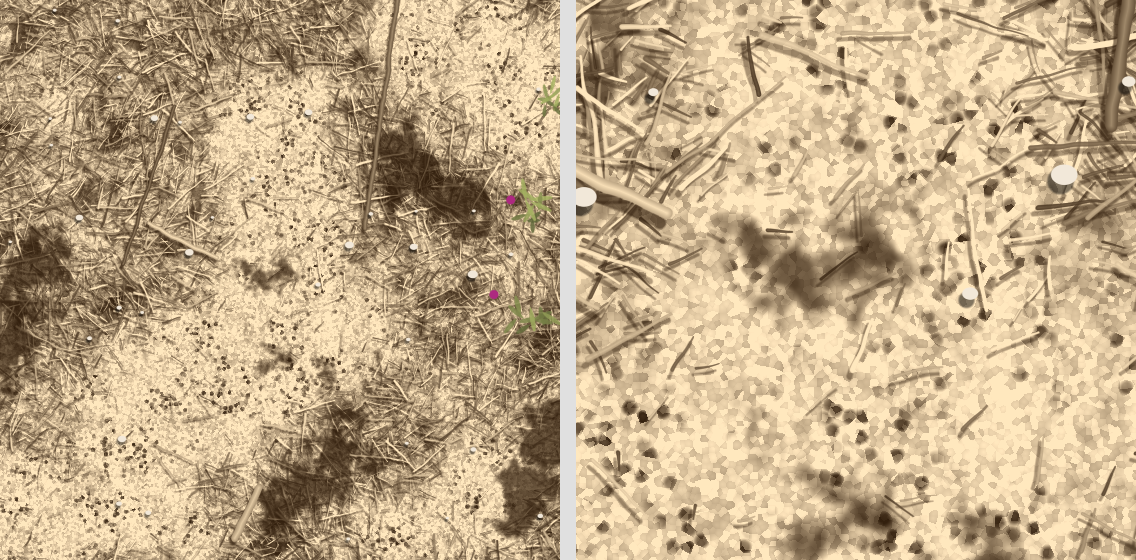
Left, the full canvas; right, a detail of the centre.
Write a Shadertoy shader that draws this texture.

```glsl
const vec3 EARTH = vec3(0.20, 0.125, 0.055);
const vec3 SAND = vec3(0.98, 0.88, 0.72);
const vec3 SHELL = vec3(0.95, 0.91, 0.85);
const vec3 LEAF = vec3(0.56, 0.60, 0.33);
const vec3 PETAL = vec3(0.68, 0.16, 0.50);
const vec2 SHIFT = vec2(-0.0022, -0.0038);

vec2 hash2(vec2 p) {
  vec3 q = fract(p.xyx * vec3(0.1031, 0.1030, 0.0973));
  q += dot(q, q.yzx + 33.33);
  return fract((q.xx + q.yz) * q.zy);
}

// Layered, bent sines: soft blotches
float waves(vec2 p) {
  float sum = 0.0, amp = 0.55;
  for (int i = 0; i < 4; i++) {
    p = mat2(0.8, 0.6, -0.6, 0.8) * p * 1.75 + 2.3;
    sum += amp * sin(p.x + 1.4 * sin(p.y)) * cos(0.7 * p.y + sin(p.x * 0.6));
    amp *= 0.72;
  }
  return sum;
}

// Cellular noise: distance to the nearest seed, and its random value
vec2 cellular(vec2 p) {
  vec2 best = vec2(9.0, 0.0);
  for (int k = 0; k < 9; k++) {
    vec2 id = floor(p) + vec2(k % 3, k / 3) - 1.0, h = hash2(id);
    float d = length(id + h - p);
    if (d < best.x) best = vec2(d, fract(h.x * 7.3 + h.y * 3.1));
  }
  return best;
}

// x: distance to a segment, y: position along it
vec2 segment(vec2 p, vec2 a, vec2 b) {
  vec2 ab = b - a;
  float t = clamp(dot(p - a, ab) / dot(ab, ab), 0.0, 1.0);
  return vec2(length(p - a - ab * t), t);
}

float cover(float d, float px) {
  return 1.0 - smoothstep(-0.8 * px, 0.8 * px, d);
}

// 0 on open sand, 1 in dense straw
float litter(vec2 p) {
  float d = segment(p, vec2(0.50, 0.76), vec2(0.50, 0.48)).x;
  d = min(d, segment(p, vec2(0.55, 0.42), vec2(0.24, 0.24)).x - 0.03);
  d = min(d, segment(p, vec2(0.02, 0.10), vec2(0.28, 0.08)).x + 0.02);
  d = min(d, segment(p, vec2(0.80, 0.92), vec2(1.0, 0.82)).x - 0.01);
  d = min(d, segment(p, vec2(0.72, 0.03), vec2(0.90, 0.15)).x + 0.04);
  float patchy = clamp(0.72 + 0.5 * waves(p * 8.0 + 3.0), 0.25, 1.0);
  return smoothstep(0.06, 0.19, d + 0.05 * waves(p * 10.0)) * patchy;
}

// Broad, ragged shadow pools
float pools(vec2 p) {
  float d = segment(p, vec2(0.00, 0.36), vec2(0.07, 0.54)).x;
  d = min(d, segment(p, vec2(0.69, 0.73), vec2(0.83, 0.63)).x);
  d = min(d, segment(p, vec2(0.50, 0.09), vec2(0.62, 0.20)).x);
  d = min(d, segment(p, vec2(0.93, 0.10), vec2(1.00, 0.24)).x);
  d = min(d, segment(p, vec2(0.45, 0.39), vec2(0.57, 0.33)).x + 0.035);
  d = min(d, segment(p, vec2(0.44, 0.50), vec2(0.51, 0.51)).x + 0.035);
  return smoothstep(0.065, 0.015, d + 0.045 * waves(p * 26.0));
}

float groundTone(vec2 p, float dense) {
  vec2 grain = cellular(p * 250.0), crumb = cellular(p * 130.0);
  float blotch = waves(p * 24.0);
  float sand = 0.93 + 0.09 * blotch + 0.36 * (grain.y - 0.5) - 0.08 * grain.x;
  float speckle = smoothstep(-0.4, 0.5, waves(p * 17.0 + 5.0));
  sand -= 0.65 * speckle * smoothstep(0.62, 0.85, crumb.y) * smoothstep(0.8, 0.3, crumb.x);
  float mulch = 0.11 + 0.25 * blotch + 0.65 * crumb.y + 0.25 * grain.y;
  float shade = smoothstep(0.2, 0.65, waves(p * 19.0 + 1.7)) * (0.12 + 0.65 * dense);
  return mix(sand, mulch, dense * 0.85) * (1.0 - shade);
}

// One grid of scattered stems, each casting a small shadow
float strawLayer(float tone, vec2 p, float cells, float width, float px) {
  for (int k = 0; k < 9; k++) {
    vec2 id = floor(p * cells) + vec2(k % 3, k / 3) - 1.0;
    vec2 h = hash2(id + cells * 3.7), g = hash2(id + cells * 5.1 + 40.0);
    vec2 mid = (id + h) / cells;
    if (g.x > 0.03 + 0.80 * litter(mid)) continue;
    float angle = 2.5 * fract(h.x * 17.0 + g.y) - 1.45 + 0.8 * sin(mid.x * 6.0 + mid.y * 9.0);
    vec2 reach = vec2(cos(angle), sin(angle)) * mix(0.3, 0.9, h.y) / cells;
    float w = width * mix(0.6, 1.4, g.y);
    float shadow = cover(segment(p - SHIFT, mid - reach, mid + reach).x - w, px * 1.6);
    vec2 s = segment(p, mid - reach, mid + reach);
    float stem = cover(s.x - w * (1.0 - 0.5 * s.y), px);
    float bright = mix(0.18, 1.16, fract(g.y * 13.0 + h.x * 5.0)) - 0.12 * s.x / w;
    tone = mix(tone * (1.0 - 0.42 * shadow), bright, stem * 0.9);
  }
  return tone;
}

float stalk(float tone, vec2 p, vec2 a, vec2 b, float w, float bright, float px) {
  float shadow = cover(segment(p - 1.6 * SHIFT, a, b).x - w, px * 2.0);
  float d = segment(p, a, b).x;
  return mix(tone * (1.0 - 0.6 * shadow), bright - 0.25 * d / w, cover(d - w, px));
}

vec3 pebbles(vec3 col, vec2 p, float cells, float px) {
  vec2 id = floor(p * cells), h = hash2(id + 71.0), g = hash2(id + 13.0);
  vec2 q = p - (id + 0.25 + 0.5 * h) / cells;
  float r = mix(0.003, 0.009, g.y * g.y), on = step(g.x, 0.12);
  col *= 1.0 - 0.5 * on * cover(length(q - SHIFT) - r, px * 2.0);
  return mix(col, SHELL, on * cover(length(q * vec2(1.0, 1.3)) - r, px));
}

vec3 sprig(vec3 col, vec2 p, vec2 root, float size, float px) {
  for (int i = 0; i < 11; i++) {
    vec2 h = hash2(vec2(i, 9.0) + floor(root * 90.0));
    float angle = 0.571 * (float(i) + h.x);
    vec2 base = root + (h - 0.5) * size, tip = vec2(cos(angle), sin(angle));
    vec2 s = segment(p, base, base + tip * size * (0.4 + 0.5 * h.y));
    float w = size * 0.22 * s.y * (1.15 - s.y) + 0.0008;
    col = mix(col, LEAF * mix(0.6, 1.25, h.y), 0.85 * cover(s.x - w, px));
  }
  return col;
}

void mainImage(out vec4 fragColor, in vec2 fragCoord) {
  float px = 1.0 / iResolution.y;
  vec2 p = fragCoord * px;
  // Ground, then crooked straw from fine to coarse
  float tone = groundTone(p, litter(p));
  vec2 bent = p + 0.003 * vec2(waves(p * 16.0), waves(p * 16.0 + 8.0));
  for (float n = 0.0; n < 8.0; n++)
    tone = strawLayer(tone, bent, 72.0 * pow(0.81, n), 0.0009 + 0.0001 * n, px);
  tone *= 1.0 - 0.72 * pools(p);
  // Long stalks and driftwood
  tone = stalk(tone, bent, vec2(0.712, 1.01), vec2(0.652, 0.59), 0.004, 0.5, px);
  tone = stalk(tone, bent, vec2(0.312, 0.81), vec2(0.22, 0.53), 0.003, 0.4, px);
  tone = stalk(tone, bent, vec2(0.265, 0.6), vec2(0.387, 0.54), 0.0035, 0.9, px);
  tone = stalk(tone, bent, vec2(0.465, 0.13), vec2(0.42, 0.04), 0.007, 0.8, px);
  vec3 col = mix(EARTH, SAND, clamp(1.12 * tone - 0.02, 0.0, 1.04));
  // Pale stones, sprigs and petals
  col = pebbles(col, p, 17.0, px);
  col = sprig(col, p, vec2(0.96, 0.625), 0.045, px);
  col = sprig(col, p, vec2(0.945, 0.435), 0.05, px);
  col = sprig(col, p, vec2(0.99, 0.82), 0.035, px);
  float petals = min(length(p - vec2(0.912, 0.643)), length(p - vec2(0.882, 0.474)));
  fragColor = vec4(mix(col, PETAL, cover(petals - 0.008, px)), 1.0);
}
```
